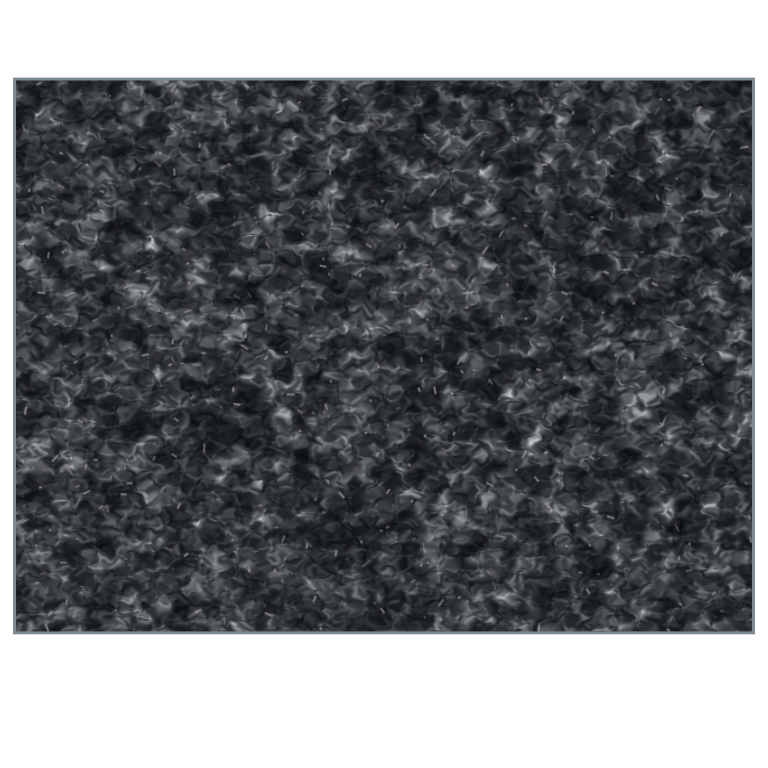
A Shadertoy shader for this texture:

```glsl
// Dark blue-grey granite slab with a thin pale frame on a white ground.

// Integer hash: two random values from 0 to 1 for a lattice cell
vec2 hash2(vec2 cell) {
    uvec2 q = uvec2(ivec2(cell) + 4096) * uvec2(1597334673u, 3812015801u);
    uint n = (q.x ^ q.y) * 1597334673u;
    n = (n ^ (n >> 15)) * 2246822519u;
    n ^= n >> 13;
    return vec2(n & 65535u, n >> 16) / 65535.0;
}

float valueNoise(vec2 p) {
    vec2 i = floor(p), f = fract(p);
    f = f * f * (3.0 - 2.0 * f);
    return mix(mix(hash2(i).x, hash2(i + vec2(1, 0)).x, f.x),
               mix(hash2(i + vec2(0, 1)).x, hash2(i + vec2(1, 1)).x, f.x), f.y);
}

mat2 rotation(float angle) {
    float c = cos(angle), s = sin(angle);
    return mat2(c, s, -s, c);
}

// Layered mineral grains, slightly wider than tall, with ragged outlines
float grains(vec2 uv) {
    vec2 p = uv * vec2(0.87, 1.13);
    vec2 warp = vec2(valueNoise(p * 95.0 + 7.0), valueNoise(p * 95.0 + 61.0)) - 0.5;
    p += 0.011 * warp;
    float clumps = valueNoise(rotation(0.3) * p * 46.0);
    float flakes = valueNoise(rotation(-0.5) * p * 92.0 + 19.0);
    float grit = valueNoise(rotation(0.8) * p * 205.0 + 43.0);
    return 0.35 * clumps + 0.35 * flakes + 0.30 * grit;
}

// Sparse bright mica slivers, scattered one per cell in random directions
float mica(vec2 uv, float pixel) {
    vec2 p = uv * 38.0;
    float glint = 0.0;
    for (int y = -1; y <= 1; y++)
    for (int x = -1; x <= 1; x++) {
        vec2 cell = floor(p) + vec2(x, y);
        vec2 place = hash2(cell), kind = hash2(cell + 311.0);
        vec2 d = rotation(6.283 * kind.x) * (p - cell - place) / 38.0;
        float halfLength = mix(0.0004, 0.0045, kind.y * kind.y);
        d.x -= clamp(d.x, -halfLength, halfLength);
        float sliver = 1.0 - smoothstep(0.0004, 0.0013 + pixel, length(d));
        float strength = smoothstep(0.45, 1.0, hash2(cell + 733.0).x);
        glint = max(glint, sliver * strength);
    }
    return glint;
}

void mainImage(out vec4 fragColor, in vec2 fragCoord) {
    vec2 uv = fragCoord / iResolution.xy;
    float pixel = 1.0 / min(iResolution.x, iResolution.y);

    // Stone tone: an exponential curve gives deep darks and few lights
    float tone = 0.205 * exp(3.15 * (grains(uv) - 0.5));
    vec3 stone = tone + vec3(-0.008, 0.0, 0.025);
    float warmth = hash2(floor(uv * 38.0)).y;
    vec3 glintColor = mix(vec3(0.58, 0.62, 0.65), vec3(0.70, 0.68, 0.62), warmth);
    stone = mix(stone, glintColor, 0.6 * mica(uv, pixel));

    // Slab edge: signed distance to the rectangle, negative inside
    vec2 q = abs(uv - vec2(0.5, 0.5365)) - vec2(0.483, 0.3625);
    float edge = length(max(q, 0.0)) + min(max(q.x, q.y), 0.0);
    float frame = smoothstep(-0.0038 - 0.5 * pixel, -0.0038 + 0.5 * pixel, edge);
    float ground = smoothstep(-0.5 * pixel, 0.5 * pixel, edge);

    vec3 color = mix(stone, vec3(0.48, 0.55, 0.57), frame);
    color = mix(color, vec3(1.0), ground);
    fragColor = vec4(color, 1.0);
}
```
